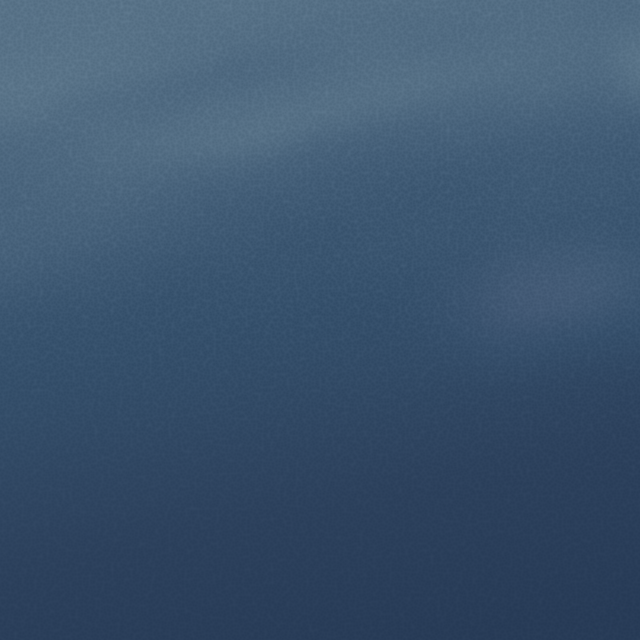
Write a WebGL 1 fragment shader that draws this texture.

```glsl
precision highp float;
// Hazy dusk sky: a slate blue vertical gradient, darkest at the bottom,
// crossed by soft cloud wisps that rise to the right. Layered sines bend
// the haze, tilted glows form the wisps, cellular noise adds faint grain.

uniform vec2 u_resolution;

const vec3 DEEP_BLUE  = vec3(0.158, 0.236, 0.344);
const vec3 NIGHT_BLUE = vec3(0.180, 0.262, 0.370);
const vec3 MID_BLUE   = vec3(0.212, 0.318, 0.425);
const vec3 SLATE      = vec3(0.270, 0.375, 0.475);
const vec3 PALE_HAZE  = vec3(0.355, 0.458, 0.540);
const vec3 MAUVE_TINT = vec3(0.012, -0.003, 0.003);
const float WISP_SLOPE = 0.26;
const float FINE_CELLS = 200.0;
const float COARSE_CELLS = 105.0;

vec2 hash2(vec2 cell) {
  vec3 q = fract(cell.xyx * vec3(0.1031, 0.1030, 0.0973));
  q += dot(q, q.yzx + 33.33);
  return fract((q.xx + q.yz) * q.zy);
}

// Distance to the nearest scattered point, about 0 to 1
float cellular(vec2 p) {
  vec2 cell = floor(p);
  vec2 local = fract(p);
  float nearest = 2.0;
  for (int j = -1; j <= 1; j++) {
    for (int i = -1; i <= 1; i++) {
      vec2 offset = vec2(float(i), float(j));
      vec2 delta = offset + hash2(cell + offset) - local;
      nearest = min(nearest, dot(delta, delta));
    }
  }
  return sqrt(nearest);
}

// Smooth drifting field made of rotated sines, about -1 to 1
float layeredSines(vec2 p) {
  float sum = 0.0;
  float weight = 0.5;
  for (int i = 0; i < 4; i++) {
    sum += weight * sin(p.x + 1.3 * sin(p.y)) * cos(p.y + 0.7 * p.x);
    p = mat2(1.3, 1.1, -1.1, 1.3) * p + 1.7;
    weight *= 0.55;
  }
  return sum;
}

// Soft elliptical glow tilted along a slope
float glow(vec2 p, vec2 center, vec2 size, float slope) {
  vec2 d = p - center;
  d.y -= slope * d.x;
  d /= size;
  return exp(-dot(d, d));
}

vec3 skyColor(float tone) {
  vec3 color = mix(DEEP_BLUE, NIGHT_BLUE, clamp(tone / 0.25, 0.0, 1.0));
  color = mix(color, MID_BLUE, smoothstep(0.18, 0.50, tone));
  color = mix(color, SLATE, smoothstep(0.43, 0.76, tone));
  return mix(color, PALE_HAZE, smoothstep(0.66, 1.08, tone));
}

void main() {
  vec2 p = gl_FragCoord.xy / u_resolution;

  // Gradient that lifts in the upper sky, lighter on the left
  float tone = 0.03 + 0.82 * p.y - 0.16 * (p.x - 0.5);
  tone += 0.12 * smoothstep(0.42, 0.92, p.y + 0.08 * (0.5 - p.x));

  // Broad haze stretched along the wisp direction, with soft mottling
  vec2 along = vec2(p.x, p.y - WISP_SLOPE * p.x);
  float haze = layeredSines(along * vec2(3.0, 13.0) + vec2(0.6, 2.0));
  float mottle = layeredSines(along * vec2(16.0, 26.0) + 4.0);
  tone += (0.035 * haze + 0.025 * mottle) * smoothstep(0.2, 0.8, p.y);

  // Bright wisps, the dark gap below them and the low mauve cloud
  vec2 bent = p + 0.016 * vec2(0.0, layeredSines(p * 9.0));
  float mauve = glow(bent, vec2(0.84, 0.53), vec2(0.14, 0.08), 0.1);
  tone += 0.15 * glow(bent, vec2(0.42, 0.81), vec2(0.25, 0.045), WISP_SLOPE);
  tone += 0.10 * glow(bent, vec2(0.02, 0.86), vec2(0.16, 0.045), WISP_SLOPE);
  tone += 0.20 * glow(bent, vec2(1.02, 0.89), vec2(0.06, 0.06), 0.0);
  tone += 0.08 * glow(bent, vec2(0.06, 0.63), vec2(0.30, 0.12), WISP_SLOPE);
  tone -= 0.04 * glow(bent, vec2(0.62, 0.70), vec2(0.30, 0.06), WISP_SLOPE);
  tone -= 0.05 * glow(bent, vec2(0.32, 0.88), vec2(0.16, 0.03), WISP_SLOPE);
  tone += 0.07 * glow(bent, vec2(0.85, 0.88), vec2(0.25, 0.08), 0.1);
  tone += 0.22 * mauve;
  tone += 0.11 * glow(bent, vec2(0.98, 0.55), vec2(0.11, 0.10), 0.0);

  vec3 color = skyColor(tone) + MAUVE_TINT * mauve;

  // Grain in two sizes, fainter in the dark lower sky
  float grain = cellular(p * FINE_CELLS) - 0.5;
  grain += 0.4 * (cellular(p * COARSE_CELLS + 7.3) - 0.5);
  color += grain * mix(0.020, 0.042, smoothstep(0.1, 0.7, p.y));

  gl_FragColor = vec4(color, 1.0);
}
```
